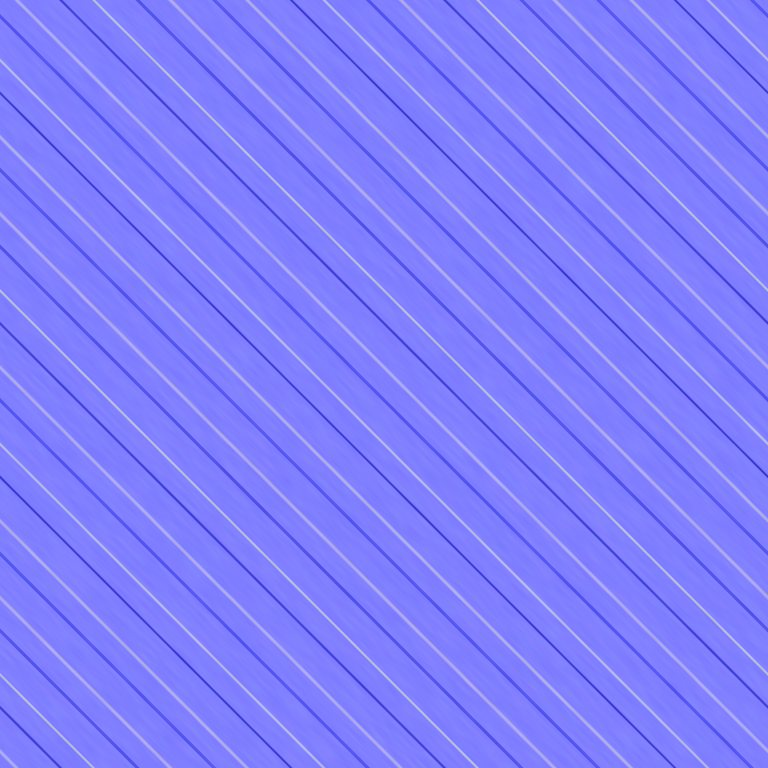
This texture map is drawn by a WebGL 2 fragment shader. Its source:

```glsl
#version 300 es
precision highp float;
// Tangent-space normal map of diagonal planks: each repeat has one lit and one
// shaded bevel line, cut from a sawtooth of x + y, over fine brushed grain.
// Line crispness cycles every five repeats; the grain lattice wraps at the edges.

uniform vec2 u_resolution;
out vec4 outColor;

const float REPEATS = 10.0;          // planks across and down
const float CYCLE_STEP = 0.6;        // crispness phase per plank, cycle of five
const float LIGHT_POS = 0.218;       // line centres within one repeat
const float DARK_POS = 0.79;
const float LIGHT_CRISP_AT = 0.9;    // plank index where each line is sharpest
const float DARK_CRISP_AT = 3.1;
const float CRISP_HALF = 0.019;      // half widths in repeats
const float SOFT_HALF = 0.029;
const float EDGE_BLUR = 0.013;
const vec2 GRAIN_CELLS = vec2(150.0, 22.0);   // across, along the planks
const float GRAIN_AMOUNT = 0.050;
const float GRAIN_TWIST = 0.018;     // red against green variation

const vec3 FLAT_NORMAL = vec3(0.502, 0.499, 1.0);
const vec3 LIGHT_SOFT = vec3(0.67, 0.66, 0.94);
const vec3 LIGHT_CRISP = vec3(0.73, 0.75, 0.86);
const vec3 DARK_SOFT = vec3(0.33, 0.33, 0.94);
const vec3 DARK_CRISP = vec3(0.23, 0.23, 0.82);

// Integer hash of a lattice cell, 0 to 1
float hash(vec2 cell, uint seed) {
    uvec2 q = uvec2(cell);
    uint h = q.x * 1597u + q.y * 51749u + seed * 7919u;
    h = (h ^ (h >> 16)) * 73244475u;
    h = (h ^ (h >> 15)) * 73244475u;
    h ^= h >> 16;
    return float(h & 65535u) / 65535.0;
}

// Value noise that wraps after the given number of cells
float wrapNoise(vec2 p, vec2 period, uint seed) {
    vec2 cell = floor(p);
    vec2 f = p - cell;
    f = f * f * (3.0 - 2.0 * f);
    vec2 c0 = mod(cell, period);
    vec2 c1 = mod(cell + 1.0, period);
    float low = mix(hash(c0, seed), hash(vec2(c1.x, c0.y), seed), f.x);
    float high = mix(hash(vec2(c0.x, c1.y), seed), hash(c1, seed), f.x);
    return mix(low, high, f.y);
}

// Two octaves of stretched grain, centred on zero
float grain(vec2 diagonal, uint seed) {
    float coarse = wrapNoise(diagonal * GRAIN_CELLS, GRAIN_CELLS, seed);
    vec2 fineCells = GRAIN_CELLS * 2.0;
    float fine = wrapNoise(diagonal * fineCells, fineCells, seed + 1u);
    return mix(coarse, fine, 0.4) - 0.5;
}

// 1 on the sharpest plank of the cycle, 0 on the softest
float crispness(float plank, float sharpest) {
    float phase = CYCLE_STEP * (plank - sharpest);
    float offset = abs(fract(phase + 0.5) - 0.5);
    return 1.0 - smoothstep(0.04, 0.32, offset);
}

float lineMask(float position, float center, float crisp, float blur) {
    float halfWidth = mix(SOFT_HALF, CRISP_HALF, crisp);
    float d = abs(position - center);
    return 1.0 - smoothstep(halfWidth - blur, halfWidth + blur, d);
}

void main() {
    vec2 uv = gl_FragCoord.xy / u_resolution;
    vec2 diagonal = vec2(uv.x + uv.y, uv.x - uv.y);

    // Position within a plank and its place in the five-plank cycle
    float across = diagonal.x * REPEATS;
    float position = fract(across);
    float plank = mod(floor(across), 5.0);
    float pixel = REPEATS / min(u_resolution.x, u_resolution.y);
    float blur = max(EDGE_BLUR, 0.7 * pixel);

    // Brushed face: red and green tilt mostly together
    float tilt = grain(diagonal, 1u) * GRAIN_AMOUNT;
    float twist = grain(diagonal, 5u) * GRAIN_TWIST;
    vec3 color = FLAT_NORMAL + vec3(tilt + twist, tilt - twist, 0.0);

    // Bevel lines, with a little grain left in them
    float lightCrisp = crispness(plank, LIGHT_CRISP_AT);
    float darkCrisp = crispness(plank, DARK_CRISP_AT);
    vec3 lightColor = mix(LIGHT_SOFT, LIGHT_CRISP, lightCrisp) + tilt;
    vec3 darkColor = mix(DARK_SOFT, DARK_CRISP, darkCrisp) + tilt;
    color = mix(color, lightColor, lineMask(position, LIGHT_POS, lightCrisp, blur));
    color = mix(color, darkColor, lineMask(position, DARK_POS, darkCrisp, blur));

    outColor = vec4(clamp(color, 0.0, 1.0), 1.0);
}
```
